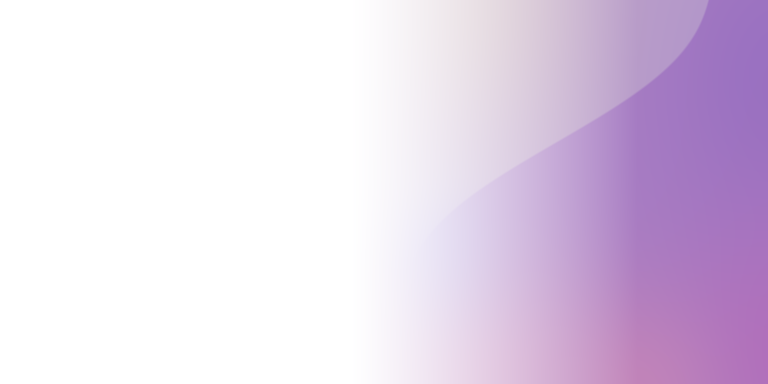
A Shadertoy shader for this background:

```glsl
// A white page melting into a violet field on the right, crossed by a pale S-shaped veil.
// Soft elliptical glows tint the field; a sine-bent line bounds the veil;
// an eased horizontal ramp then blends everything out of white.

#define FADE_START 0.455
#define FADE_END 0.83
#define FADE_EASE 1.22
#define VEIL_CENTER vec2(0.725, 0.63)
#define VEIL_LEAN 0.48
#define VEIL_BEND 0.0514
#define VEIL_FREQ 7.4
#define VEIL_OPACITY 0.25

const vec3 LILAC    = vec3(0.665, 0.500, 0.765);
const vec3 VIOLET   = vec3(0.600, 0.440, 0.755);
const vec3 ORCHID   = vec3(0.690, 0.425, 0.730);
const vec3 PINK     = vec3(0.770, 0.520, 0.720);
const vec3 LAVENDER = vec3(0.620, 0.550, 0.850);
const vec3 BEIGE    = vec3(0.770, 0.675, 0.710);
const vec3 VEIL     = vec3(0.920, 0.970, 0.880);

// Elliptical falloff: 1 at the center, fading smoothly outwards
float glow(vec2 p, vec2 center, vec2 radius) {
    vec2 d = (p - center) / radius;
    return exp(-dot(d, d));
}

// Horizontal position of the veil's edge at height y
float veilEdge(float y) {
    float d = y - VEIL_CENTER.y;
    return VEIL_CENTER.x + VEIL_LEAN * d + VEIL_BEND * sin(VEIL_FREQ * d);
}

// Violet field with its coloured glows
vec3 fieldColor(vec2 p) {
    vec3 color = LILAC;
    color = mix(color, VIOLET, glow(p, vec2(1.02, 0.78), vec2(0.17, 0.50)));
    color = mix(color, ORCHID, 0.9 * glow(p, vec2(1.02, 0.05), vec2(0.15, 0.38)));
    color = mix(color, PINK, 0.85 * glow(p, vec2(0.83, -0.04), vec2(0.11, 0.26)));
    color = mix(color, PINK, 0.75 * glow(p, vec2(0.64, 0.02), vec2(0.16, 0.26)));
    return mix(color, LAVENDER, 0.75 * glow(p, vec2(0.555, 0.37), vec2(0.08, 0.20)));
}

void mainImage(out vec4 fragColor, in vec2 fragCoord) {
    vec2 p = fragCoord / iResolution.xy;
    vec3 color = fieldColor(p);

    // Pale veil above the curve, dissolving towards its lower tip
    float side = veilEdge(p.y) - p.x;
    float blur = fwidth(side);
    float veil = smoothstep(-blur, blur, side) * smoothstep(0.28, 0.55, p.y);
    color = mix(color, VEIL, VEIL_OPACITY * veil);

    // Warm tint in the upper part of the veil
    color = mix(color, BEIGE, 0.9 * veil * glow(p, vec2(0.60, 1.0), vec2(0.15, 0.35)));

    // Emergence from white
    float ramp = clamp((p.x - FADE_START) / (FADE_END - FADE_START), 0.0, 1.0);
    color = mix(vec3(1.0), color, pow(ramp, FADE_EASE));

    fragColor = vec4(color, 1.0);
}
```
